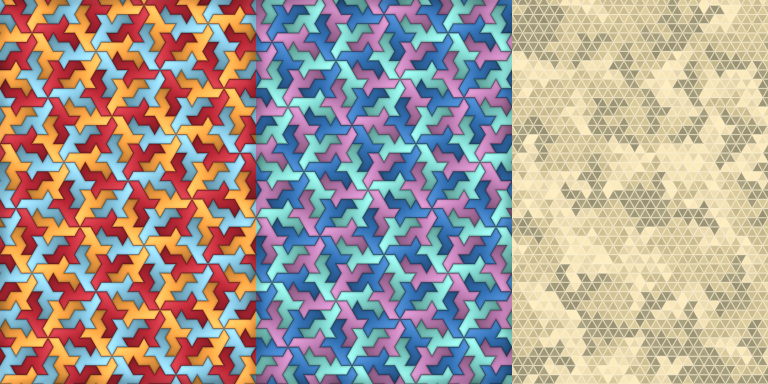
A Shadertoy shader for this pattern:

```glsl
const float ROW = 0.8660254; // height of a unit triangle
const float SIXTH = 1.0471976; // sixth of a turn
const float ROWS = 36.0; // triangle sides over the canvas height

// Headings, in sixths of a turn, of the unit steps around one tile
const int STEPS[15] = int[15](0, 5, 1, 5, 0, 5, 1, 2, 3, 1, 2, 4, 3, 3, 4);

float hash(vec2 p) {
    vec3 q = fract(p.xyx * vec3(0.1031, 0.103, 0.0973));
    q += dot(q, q.yzx + 33.33);
    return fract((q.x + q.y) * q.z);
}

vec2 rotate(vec2 p, float angle) {
    float c = cos(angle), s = sin(angle);
    return vec2(c * p.x - s * p.y, s * p.x + c * p.y);
}

vec2 toLattice(vec2 p) {
    return vec2(p.x - 0.5 * p.y / ROW, p.y / ROW);
}

// Signed distance to the slim, hooked tile, walking its outline
float tileDistance(vec2 p) {
    vec2 a = vec2(0.0);
    float nearest = 100.0, side = 1.0;
    for (int i = 0; i < 15; i++) {
        float heading = float(STEPS[i]) * SIXTH;
        vec2 e = vec2(cos(heading), sin(heading));
        vec2 b = a + e, w = p - a;
        vec2 gap = w - e * clamp(dot(w, e), 0.0, 1.0);
        nearest = min(nearest, dot(gap, gap));
        bvec3 crossing = bvec3(p.y >= a.y, p.y < b.y, e.x * w.y > e.y * w.x);
        if (all(crossing) || all(not(crossing))) side = -side;
        a = b;
    }
    return side * sqrt(nearest);
}

// Glossy tile with a gradient along its body and a dark outline
vec3 glossyTile(vec3 base, vec2 local, float dist, float pixel) {
    float slope = dot(local - vec2(2.5, 0.0), vec2(-0.07, 0.11));
    vec3 color = base * (1.0 + slope);
    color = mix(color, vec3(1.0), 0.5 * max(slope, 0.0));
    color *= mix(0.92, 1.05, smoothstep(0.0, 0.3, -dist));
    float outline = 1.0 - smoothstep(0.0, 0.02 + pixel, abs(dist));
    return mix(color, base * 0.45, 0.65 * outline);
}

// Pale tile in one of three tones, gathered in loose clusters
vec3 paleTile(vec2 flower, float petal) {
    float tone = 0.6 * hash(flower * 7.0 + petal * 3.0 + 5.0) + 0.4 * hash(flower + 31.0);
    if (tone < 0.36) return vec3(0.64, 0.61, 0.48);
    if (tone < 0.57) return vec3(0.83, 0.77, 0.59);
    return vec3(0.96, 0.89, 0.71);
}

vec3 triangleGrid(vec3 color, vec2 p, float pixel) {
    vec2 q = toLattice(p);
    vec3 axes = vec3(q, q.x + q.y);
    vec3 id = floor(axes);
    color *= 0.92 + 0.13 * hash(id.xy + 17.0 * (id.z - id.x - id.y));
    vec3 lines = abs(fract(axes + 0.5) - 0.5) * ROW;
    float d = min(lines.x, min(lines.y, lines.z));
    float line = 1.0 - smoothstep(0.0, 0.02 + pixel, d);
    return mix(color, vec3(0.98, 0.94, 0.83), 0.7 * line);
}

void mainImage(out vec4 fragColor, in vec2 fragCoord) {
    vec3 palette[6] = vec3[6](
        vec3(0.70, 0.15, 0.20), vec3(0.98, 0.64, 0.27), vec3(0.50, 0.74, 0.84),
        vec3(0.19, 0.42, 0.67), vec3(0.48, 0.80, 0.77), vec3(0.70, 0.46, 0.66));
    float pixel = ROWS / iResolution.y;
    vec2 p = fragCoord * pixel;
    float across = 3.0 * fragCoord.x / iResolution.x;
    int panel = int(across);

    // Six tiles swirl around each centre of a tilted triangular lattice
    vec2 stepA = vec2(6.0, -2.0 * ROW), stepB = rotate(stepA, SIXTH);
    vec2 corner = floor(inverse(mat2(stepA, stepB)) * p);
    vec3 sum = vec3(0.0);
    float weight = 0.0;
    for (int n = 0; n < 4; n++) {
        vec2 flower = corner + vec2(n % 2, n / 2);
        vec2 offset = p - flower.x * stepA - flower.y * stepB;
        if (length(offset) > 4.6) continue;
        for (int k = 0; k < 6; k++) {
            vec2 local = rotate(offset, -SIXTH * float(k));
            float dist = tileDistance(local);
            float cover = 1.0 - smoothstep(-0.5 * pixel, 0.5 * pixel, dist);
            // Each swirl alternates two colours and skips the third
            int kind = (int(mod(flower.x - flower.y, 3.0) + 0.5) + 1 + k % 2) % 3;
            vec3 color = panel < 2
                ? glossyTile(palette[panel * 3 + kind], local, dist, pixel)
                : paleTile(flower, float(k));
            sum += color * cover;
            weight += cover;
        }
    }
    vec3 color = sum / max(weight, 0.001);

    // Panel finish: grid on the pale one, shaded rims on the glossy ones
    if (panel >= 2) {
        color = triangleGrid(color, p, pixel);
    } else {
        float rim = min(fract(across), 1.0 - fract(across)) * 0.667;
        float edge = min(rim, min(p.y, ROWS - p.y) / ROWS);
        color *= mix(0.85, 1.0, smoothstep(0.0, 0.03, edge));
    }
    fragColor = vec4(clamp(color, 0.0, 1.0), 1.0);
}
```
